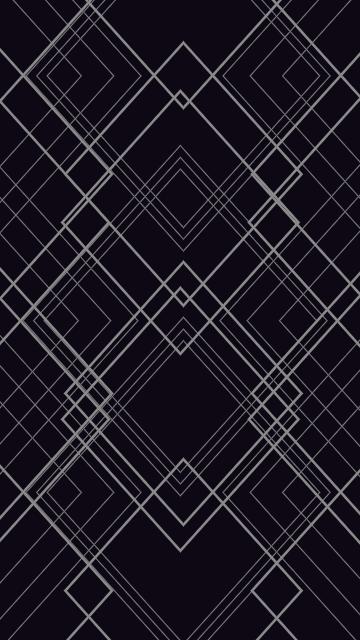
Write a Shadertoy shader that draws this pattern.

```glsl
// Art-deco lattice of overlapping outlined diamonds on near-black violet.
// Bold diamonds interlock in three columns; nested hairline diamonds sit
// between them, tightly spaced in the middle column and wider outside.
// All lengths are fractions of the canvas width, with y pointing up.

const vec3 BACKGROUND = vec3(0.050, 0.030, 0.080);
const vec3 BOLD_COLOR = vec3(0.545, 0.540, 0.540);
const vec3 FINE_COLOR = vec3(0.480, 0.475, 0.480);

const float BOLD_WIDTH = 0.0071;
const float FINE_WIDTH = 0.0031;

const float STEEPNESS = 1.113;      // diamond height over width
const float COLUMN_STEP = 0.5225;
const float OUTER_SHIFT = -0.004;   // side columns sit slightly left
const float COLUMN_A = 0.5095;      // center x of the two row families
const float COLUMN_B = 0.5010;

// Rows: x is the center x of the middle column, y the center height.
const int BOLD_ROWS = 6;
const vec2 BOLD_CENTERS[BOLD_ROWS] = vec2[](
    vec2(COLUMN_A, 1.843), vec2(COLUMN_A, 1.294), vec2(COLUMN_B, 1.160),
    vec2(COLUMN_A, 0.685), vec2(COLUMN_B, 0.613), vec2(COLUMN_A, 0.137));
const int FINE_ROWS = 3;
const vec2 FINE_CENTERS[FINE_ROWS] = vec2[](
    vec2(COLUMN_A, 1.567), vec2(COLUMN_B, 0.887), vec2(COLUMN_A, 0.410));

// Half widths of the diamonds
const float BOLD_RADIUS = 0.328;
const vec3 FINE_RADII_MIDDLE = vec3(0.4370, 0.4075, 0.3785);
const vec3 FINE_RADII_OUTER = vec3(0.4085, 0.3330, 0.2430);

// Signed distance to the sides of a diamond, keeping mitred corners
float diamond(vec2 p, float radius) {
    p = abs(p);
    return (p.x + p.y / STEEPNESS - radius)
         * STEEPNESS / sqrt(1.0 + STEEPNESS * STEEPNESS);
}

// Share of a pixel covered by a line of the given width
float stroke(float d, float width, float pixel) {
    vec2 edges = (vec2(0.5, -0.5) * width - d) / pixel;
    vec2 covered = clamp(edges + 0.5, 0.0, 1.0);
    return covered.x - covered.y;
}

void mainImage(out vec4 fragColor, in vec2 fragCoord) {
    float pixel = 1.0 / iResolution.x;
    vec2 p = fragCoord * pixel;
    float bold = 0.0;
    float fine = 0.0;

    for (int column = -1; column <= 1; column++) {
        bool outer = column != 0;
        vec2 q = p - vec2(float(column) * COLUMN_STEP, 0.0);
        if (outer) q.x -= OUTER_SHIFT;

        // Interlocking bold diamonds
        for (int row = 0; row < BOLD_ROWS; row++) {
            float d = diamond(q - BOLD_CENTERS[row], BOLD_RADIUS);
            bold = max(bold, stroke(d, BOLD_WIDTH, pixel));
        }

        // Nested hairline diamonds
        vec3 radii = outer ? FINE_RADII_OUTER : FINE_RADII_MIDDLE;
        for (int row = 0; row < FINE_ROWS; row++) {
            for (int ring = 0; ring < 3; ring++) {
                float d = diamond(q - FINE_CENTERS[row], radii[ring]);
                fine = max(fine, stroke(d, FINE_WIDTH, pixel));
            }
        }
    }

    vec3 color = mix(BACKGROUND, FINE_COLOR, fine);
    color = mix(color, BOLD_COLOR, bold);
    fragColor = vec4(color, 1.0);
}
```
